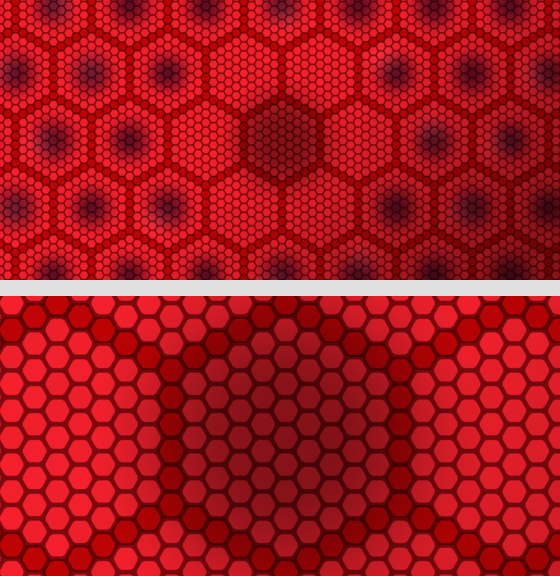
Top, the full canvas; bottom, a detail of the centre.
Give the GLSL for this pattern, as a Shadertoy shader.

```glsl
// Red honeycomb of large hexagons, each filled with small cells and ringed by a darker wall
#define HEX_WIDTH 0.272                  // large hexagon width, canvas height = 1
#define CELLS_PER_SIDE 5.0               // small cells along one large side
#define ROW_STRETCH 1.02                 // slight vertical stretch of the rows
#define GRID_CENTER vec2(1.007, 0.498)
#define GAP 0.085                        // half line width, in cell widths
#define CELL_RED vec3(0.945, 0.125, 0.17)
#define WALL_RED vec3(0.74, 0.01, 0.015)
#define CORE_PLUM vec3(0.28, 0.03, 0.12)
#define GAP_TINT vec3(0.52, 0.27, 0.32)
#define CENTER_SHADE 0.57
#define CORNER_SHADE 0.58

float hash(vec2 p) {
    return fract(sin(dot(p, vec2(127.1, 311.7))) * 43758.5453);
}

// Nearest centre of a pointy-top hexagon grid with unit spacing
vec2 hexCenter(vec2 p) {
    vec2 pitch = vec2(1.0, sqrt(3.0));
    vec2 a = pitch * floor(p / pitch + 0.5);
    vec2 b = pitch * (floor(p / pitch) + 0.5);
    return distance(p, a) < distance(p, b) ? a : b;
}

// Hexagonal distance from the centre; 0.5 on the border
float hexDist(vec2 p) {
    p = abs(p);
    return max(p.x, dot(p, vec2(0.5, 0.5 * sqrt(3.0))));
}

void mainImage(out vec4 fragColor, in vec2 fragCoord) {
    vec2 uv = fragCoord / iResolution.y;
    vec2 p = (uv - GRID_CENTER) / HEX_WIDTH;
    p.y /= ROW_STRETCH;

    // Large hexagons
    vec2 center = hexCenter(p);
    vec2 local = p - center;
    vec2 id = floor(center * vec2(2.0, 2.0 / sqrt(3.0)) + 0.5);

    // Small flat-top cells: the same grid with its axes swapped
    float cellScale = CELLS_PER_SIDE * sqrt(3.0);
    vec2 q = p.yx * cellScale;
    vec2 cell = hexCenter(q);
    vec2 cellPos = cell.yx / cellScale;
    float rim = hexDist(cellPos - hexCenter(cellPos));
    bool isWall = rim > 0.5 - 0.25 / CELLS_PER_SIDE;

    vec3 color = isWall ? WALL_RED : CELL_RED;
    color *= 0.98 + 0.04 * hash(floor(cell * 2.0 + 0.5));

    // Plum cores, absent from the middle hexagon and its neighbours
    if (length(center) > 1.1 && !isWall) {
        float reach = 0.37 + 0.06 * hash(id);
        float core = 1.0 - smoothstep(0.0, reach, length(local));
        color = mix(color, CORE_PLUM, 0.84 * core);

        // Faint pale haze on some hexagons
        vec2 offset = 0.4 * (vec2(hash(id + 3.0), hash(id + 7.0)) - 0.5);
        float haze = 1.0 - smoothstep(0.0, 0.32, length(local - offset));
        color += 0.07 * haze * step(0.6, hash(id + 11.0));
    }

    // Gaps between cells with slightly rounded corners
    vec2 inCell = q - cell;
    float edge = 0.5 - GAP - max(hexDist(inCell), 0.93 * length(inCell));
    float blur = 0.85 * cellScale / (HEX_WIDTH * iResolution.y);
    color *= mix(GAP_TINT, vec3(1.0), smoothstep(-blur, blur, edge));

    // Shade around the middle and toward the lower right corner
    color *= mix(CENTER_SHADE, 1.0, smoothstep(0.05, 0.25, distance(uv, GRID_CENTER)));
    vec2 screen = fragCoord / iResolution.xy;
    float diagonal = 0.75 * screen.x + 0.4 * (1.0 - screen.y);
    color *= mix(1.0, CORNER_SHADE, smoothstep(0.5, 1.15, diagonal));

    fragColor = vec4(color, 1.0);
}
```
